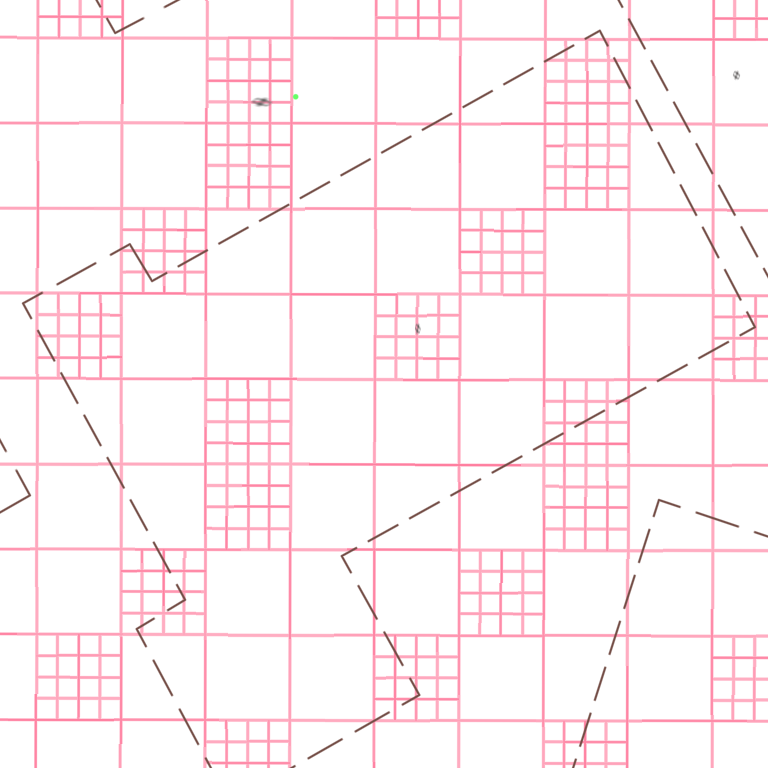
Reproduce this pattern procedurally as a three.js fragment shader.

```glsl
varying vec2 vUv;

#define CELL vec2(0.1100, 0.1110)
#define ORIGIN vec2(0.0470, 0.0632)
#define TILT 0.0026
#define FINE 4.0
#define RULE_HALF 0.0020
#define JITTER 0.0014
#define SOFT 0.0011
#define DASH_PERIOD 0.06
#define DASH_GAP 0.26
#define DASH_HALF 0.0014
#define PALE_PINK vec3(1.0, 0.68, 0.76)
#define DEEP_PINK vec3(1.0, 0.49, 0.62)

const vec3 BROWN = vec3(0.45, 0.30, 0.27);
const vec3 GREY = vec3(0.40, 0.39, 0.39);
const vec3 GREEN = vec3(0.40, 1.0, 0.40);

vec2 pen;
float dashes = 0.0;

float hash(vec2 p) {
  return fract(sin(dot(p, vec2(127.1, 311.7))) * 4375.85);
}

float inside(float d, float halfWidth) {
  return 1.0 - smoothstep(halfWidth - SOFT, halfWidth + SOFT, d);
}

// Ruled line broken into runs of uneven tone, width and offset
vec3 rule(float across, float along, float pitch, float seed) {
  float id = floor(across + 0.5);
  float run = floor(along * 0.8 + hash(vec2(id, seed)) * 7.0);
  vec2 key = vec2(id + seed, run);
  float tone = hash(key);
  float shift = (hash(key + 19.3) - 0.5) * JITTER;
  float d = abs((across - id) * pitch - shift);
  float cover = inside(d, RULE_HALF * (1.08 - 0.25 * tone));
  return mix(vec3(1.0), mix(PALE_PINK, DEEP_PINK, tone * tone), cover);
}

// Quarter-cell ruling, leaving the cell borders to the main grid
vec3 fineRule(float across, float along, float pitch, float seed) {
  float id = floor(across * FINE + 0.5);
  float inner = step(0.5, mod(id, FINE));
  return mix(vec3(1.0), rule(across * FINE, along, pitch / FINE, seed), inner);
}

vec3 grid(vec2 p) {
  vec2 g = (p + TILT * vec2(-p.y, p.x) - ORIGIN) / CELL;
  vec3 col = min(rule(g.x, g.y, CELL.x, 3.0), rule(g.y, g.x, CELL.y, 41.0));
  vec2 cell = mod(floor(g), 4.0);
  if (abs(cell.x - min(cell.y, 2.0)) < 0.5) {
    col = min(col, fineRule(g.x, g.y, CELL.x, 83.0));
    col = min(col, fineRule(g.y, g.x, CELL.y, 137.0));
  }
  return col;
}

// Dashed stroke from the pen to b, with whole corners
void lineTo(vec2 p, vec2 b) {
  vec2 ab = b - pen;
  float len = length(ab);
  float t = clamp(dot(p - pen, ab) / (len * len), 0.0, 1.0);
  float count = floor(len / DASH_PERIOD);
  float fromGap = abs(fract(t * count) - 0.5);
  float on = smoothstep(-0.02, 0.02, fromGap - DASH_GAP * 0.5);
  dashes = max(dashes, on * inside(length(p - pen - ab * t), DASH_HALF));
  pen = b;
}

void outlines(vec2 p) {
  // Large stepped outline
  pen = vec2(0.280, -0.010);
  lineTo(p, vec2(0.178, 0.181));
  lineTo(p, vec2(0.241, 0.219));
  lineTo(p, vec2(0.030, 0.605));
  lineTo(p, vec2(0.169, 0.682));
  lineTo(p, vec2(0.198, 0.634));
  lineTo(p, vec2(0.781, 0.960));
  lineTo(p, vec2(0.983, 0.574));
  lineTo(p, vec2(0.445, 0.276));
  lineTo(p, vec2(0.546, 0.095));
  lineTo(p, vec2(0.362, -0.010));
  // Neighbours cut by the canvas edge
  pen = vec2(0.800, 1.010);
  lineTo(p, vec2(1.005, 0.631));
  pen = vec2(0.120, 1.010);
  lineTo(p, vec2(0.150, 0.957));
  lineTo(p, vec2(0.251, 1.010));
  pen = vec2(-0.010, 0.445);
  lineTo(p, vec2(0.039, 0.355));
  lineTo(p, vec2(-0.010, 0.327));
  pen = vec2(0.743, -0.010);
  lineTo(p, vec2(0.858, 0.349));
  lineTo(p, vec2(1.010, 0.298));
}

// Small mottled smudge
float smudge(vec2 p, vec2 centre, vec2 size) {
  vec2 q = (p - centre) / size;
  float mottle = 0.55 + 0.45 * sin(q.x * 5.0 + 2.0 * q.y) * sin(q.y * 5.0 - q.x);
  return mottle * (1.0 - smoothstep(0.6, 1.1, length(q)));
}

void main() {
  vec3 col = grid(vUv);
  float marks = smudge(vUv, vec2(0.341, 0.867), vec2(0.014, 0.007));
  marks = max(marks, smudge(vUv, vec2(0.544, 0.572), vec2(0.004, 0.008)));
  marks = max(marks, smudge(vUv, vec2(0.959, 0.902), vec2(0.005, 0.007)));
  col = mix(col, GREY, marks);
  col = mix(col, GREEN, inside(length(vUv - vec2(0.385, 0.874)), 0.0035));
  outlines(vUv);
  col = mix(col, BROWN, dashes);
  gl_FragColor = vec4(col, 1.0);
}
```
